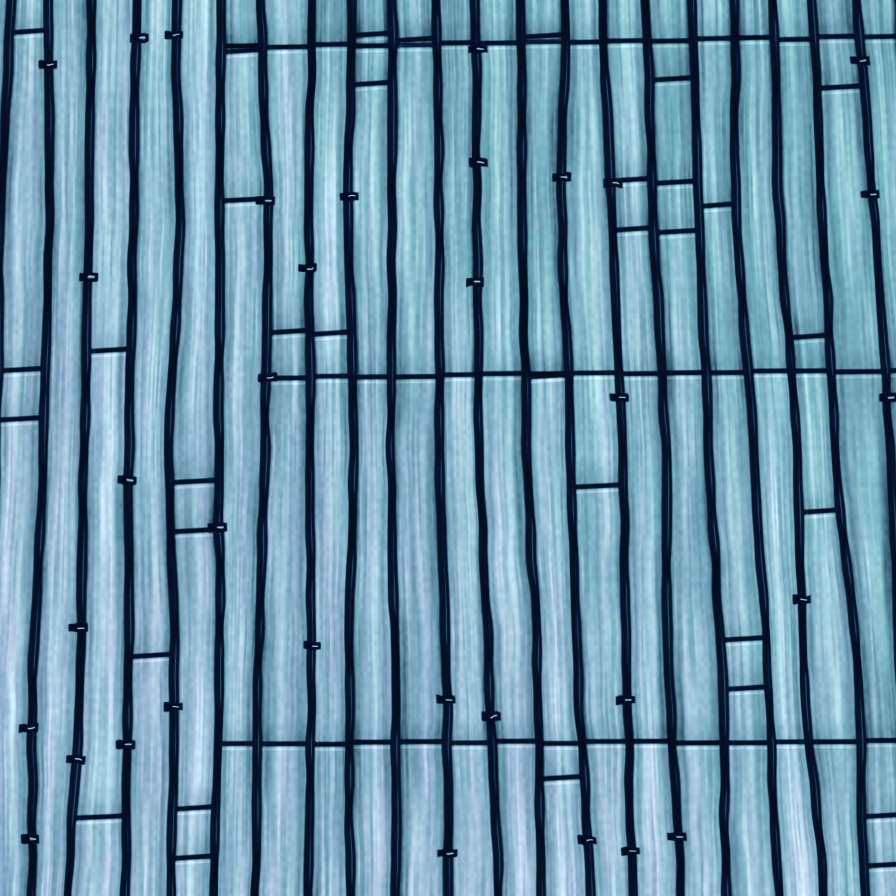
Write a WebGL 1 fragment shader that draws this texture.

```glsl
precision highp float;
// Weathered blue metal cladding: about 21 upright strips that fan out downwards,
// split by dark wavering seams, three long cross joints, and scattered short
// joints and clips. Every part sets a tone, which a six-colour ramp then tints.
uniform vec2 u_resolution;

const vec3 INK = vec3(0.01, 0.04, 0.10);
const vec3 NAVY = vec3(0.03, 0.10, 0.22);
const vec3 SLATE = vec3(0.16, 0.30, 0.38);
const vec3 STEEL = vec3(0.35, 0.54, 0.62);
const vec3 SKY = vec3(0.49, 0.69, 0.77);
const vec3 PALE = vec3(0.68, 0.84, 0.90);
const vec3 ROSE_SHIFT = vec3(0.06, -0.02, 0.02);
const vec3 TEAL_SHIFT = vec3(-0.05, 0.01, -0.03);

const float FAN_CENTER = 0.342;    // x of the one upright seam
const float PITCH_TOP = 0.0472;    // strip width at the top edge
const float PITCH_BOTTOM = 0.0521; // strip width at the bottom edge
const float WAVER = 0.26;          // seam wander, in strip widths
const float SEAM_HALF = 0.0052;
const float JOINT_HALF = 0.0026;
const float JOINT_ROWS = 6.0;
const float JOINT_CHANCE = 0.17;
const float CLIP_ROWS = 8.0;
const float CLIP_CHANCE = 0.17;
const float SOFTNESS = 0.0016;

float hash(vec2 p) {
  return fract(sin(dot(p, vec2(127.1, 311.7))) * 43758.5453);
}

float noise(vec2 p) {
  vec2 i = floor(p), f = fract(p);
  f = f * f * (3.0 - 2.0 * f);
  return mix(mix(hash(i), hash(i + vec2(1.0, 0.0)), f.x),
             mix(hash(i + vec2(0.0, 1.0)), hash(i + 1.0), f.x), f.y);
}

vec3 ramp(float tone) {
  float t = tone * 5.0;
  vec3 c = mix(INK, NAVY, clamp(t, 0.0, 1.0));
  c = mix(c, SLATE, clamp(t - 1.0, 0.0, 1.0));
  c = mix(c, STEEL, clamp(t - 2.0, 0.0, 1.0));
  c = mix(c, SKY, clamp(t - 3.0, 0.0, 1.0));
  c = mix(c, PALE, clamp(t - 4.0, 0.0, 1.0));
  return c + 0.16 * clamp(t - 5.0, 0.0, 1.5);
}

// Coverage of a band of the given half width around distance zero
float band(float d, float halfWidth, float soft) {
  return 1.0 - smoothstep(halfWidth - soft, halfWidth + soft, abs(d));
}

// Adds a dark joint with a shaded panel end above and a thin lit lip below
float addJoint(float tone, float d, float soft) {
  tone -= 0.10 * smoothstep(-0.035, 0.0, d) * step(d, 0.0);
  tone += 0.16 * band(d - 0.006, 0.0012, soft);
  return mix(tone, 0.06, band(d, JOINT_HALF, soft));
}

void main() {
  vec2 uv = gl_FragCoord.xy / u_resolution;
  float soft = max(SOFTNESS, 1.0 / min(u_resolution.x, u_resolution.y));
  float down = 1.0 - uv.y;

  // Fanned strip coordinate with wandering seams
  float pitch = mix(PITCH_TOP, PITCH_BOTTOM, down);
  float s = (uv.x - FAN_CENTER) / pitch;
  s += WAVER * (noise(vec2(s, down * 4.0)) - 0.5);
  s += 0.05 * (noise(vec2(s, down * 24.0) + 40.0) - 0.5);
  float strip = floor(s), across = s - strip;
  float seam = floor(s + 0.5), seamDist = (s - seam) * pitch;

  // Rounded strip with long brushed streaks and fine grain
  float streak = noise(vec2(s * 9.0, down * 5.0));
  float fine = noise(vec2(s * 21.0, down * 14.0) + 70.0);
  float grain = noise(uv * vec2(260.0, 170.0));
  float crown = smoothstep(0.1, 0.4, across) * (1.0 - smoothstep(0.6, 0.92, across));
  float tone = 0.64 + 0.25 * crown + 0.26 * (streak - 0.5);
  tone += 0.22 * (fine - 0.5) + 0.08 * (grain - 0.5);
  tone += 0.10 * (noise(uv * 5.0 + 9.0) - 0.5) + 0.04 * (down - 0.5);

  // Long cross joints, which stop short of the leftmost strips
  float course = 0.0;
  for (int i = 0; i < 3; i++) {
    float n = float(i);
    float level = 0.049 + 0.37 * n + 0.02 * n * (n - 1.0) * 0.5 + 0.02 * step(1.5, n);
    level -= (0.016 - 0.006 * n) * (uv.x - 0.5);
    level += 0.003 * (hash(vec2(strip, n + 3.0)) - 0.5);
    float firstStrip = n == 1.0 ? -1.0 : -2.0;
    if (strip >= firstStrip) {
      tone = addJoint(tone, down - level, soft);
      course += step(level, down);
    }
  }
  tone += 0.09 * (hash(vec2(strip, course + 11.0)) - 0.5);

  // Scattered short joints, some closing off a second short panel
  vec2 cell = vec2(strip, floor(down * JOINT_ROWS));
  if (hash(cell + 5.3) < JOINT_CHANCE) {
    float level = (cell.y + mix(0.2, 0.6, hash(cell + 8.1))) / JOINT_ROWS;
    level -= 0.003 * (across - 0.5);
    tone = addJoint(tone, down - level, soft);
    if (hash(cell + 2.7) < 0.3) tone = addJoint(tone, down - level - 0.055, soft);
  }

  // Dark seam with a broken blue thread inside and a lit rim beside it
  float wear = noise(vec2(seam * 7.0, down * 30.0));
  float seamHalf = SEAM_HALF * (0.85 + 0.3 * wear);
  tone += 0.14 * band(seamDist - seamHalf - 0.0035, 0.0012, soft) * wear;
  float thread = band(seamDist - 0.0016, 0.0007, soft);
  float gap = 0.03 + 0.08 * wear + 0.36 * thread * smoothstep(0.2, 0.8, wear);
  tone = mix(tone, gap, band(seamDist, seamHalf, soft));

  // Small clips bridging the seams, each with a bright glint
  vec2 clipCell = vec2(seam, floor(down * CLIP_ROWS));
  if (hash(clipCell + 31.0) < CLIP_CHANCE) {
    float level = (clipCell.y + mix(0.2, 0.8, hash(clipCell + 17.0))) / CLIP_ROWS;
    vec2 d = vec2(seamDist - 0.008 * (hash(clipCell + 23.0) - 0.5), down - level);
    d.y += 0.003 * (noise(uv * 150.0) - 0.5);
    tone = mix(tone, 0.03, band(d.x, 0.0105, soft) * band(d.y, 0.0045, soft));
    tone = mix(tone, 1.1, band(d.x - 0.003, 0.004, soft) * band(d.y, 0.0008, soft));
  }

  // Rosy sheen to the lower left, greener patina to the upper right
  float lit = smoothstep(0.45, 0.9, tone);
  float patina = smoothstep(-0.5, 0.7, uv.x - down);
  float sheen = noise(vec2(s * 6.0, down * 7.0) + 90.0);
  vec3 color = ramp(tone) + lit * mix(ROSE_SHIFT * sheen, TEAL_SHIFT * (1.0 - sheen), patina);
  gl_FragColor = vec4(clamp(color, 0.0, 1.0), 1.0);
}
```
